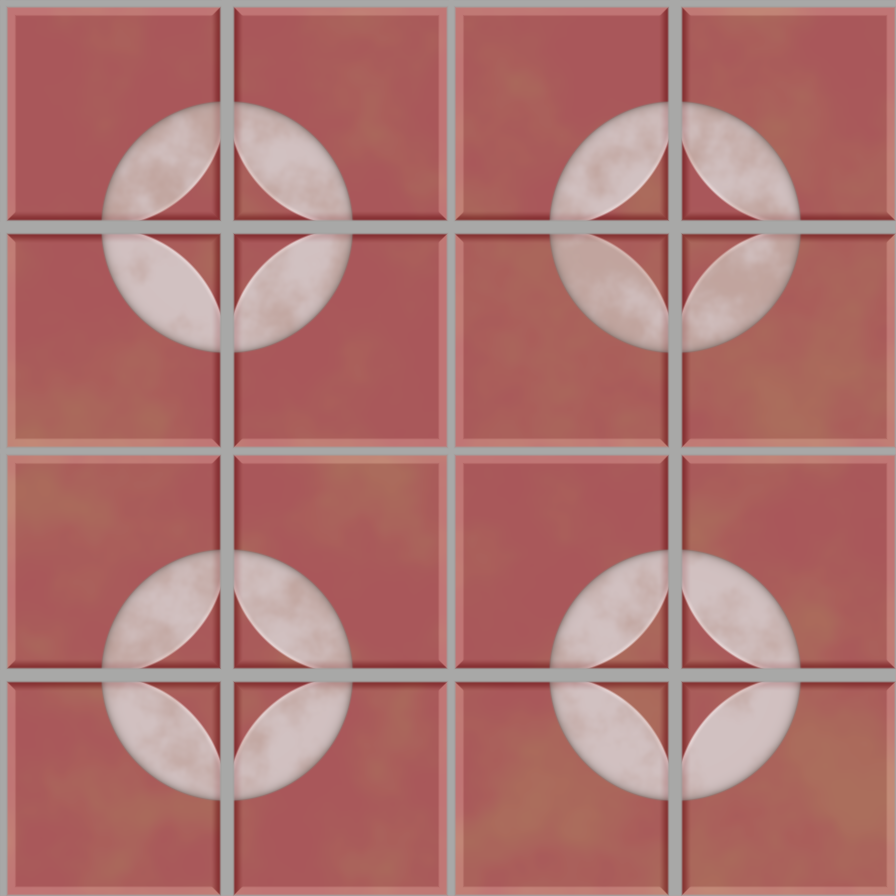
Write a Shadertoy shader that draws this pattern.

```glsl
// Bevelled red tiles in mirrored fours, each group joined by a ring of four pale petals.

vec2 hash2(vec2 p) {
    p = vec2(dot(p, vec2(127.1, 311.7)), dot(p, vec2(269.5, 183.3)));
    return fract(sin(p) * 43758.55);
}

float cornerSlope(vec2 corner, vec2 offset) {
    return dot(hash2(corner) * 2.0 - 1.0, offset);
}

float gradientNoise(vec2 p) {
    vec2 i = floor(p), f = fract(p), e = vec2(1.0, 0.0);
    vec2 u = f * f * f * (f * (f * 6.0 - 15.0) + 10.0);
    float low = mix(cornerSlope(i, f), cornerSlope(i + e.xy, f - e.xy), u.x);
    float high = mix(cornerSlope(i + e.yx, f - e.yx), cornerSlope(i + 1.0, f - 1.0), u.x);
    return mix(low, high, u.y);
}

float cloud(vec2 p) {
    float sum = 0.0, weight = 1.0;
    for (int k = 0; k < 4; k++) {
        sum += weight * gradientNoise(p);
        p = mat2(1.6, 1.2, -1.2, 1.6) * p + 7.3;
        weight *= 0.5;
    }
    return sum;
}

// Soft step from 0 to 1 as a signed distance becomes positive
float cover(float d, float soft) {
    return smoothstep(-soft, soft, d);
}

void mainImage(out vec4 fragColor, in vec2 fragCoord) {
    vec2 cell = 2.0 * fragCoord / iResolution.xy - vec2(0.007, -0.007);
    float soft = max(2.0 / min(iResolution.x, iResolution.y), 0.003);

    // Four tiles mirror about each cell centre; tile ids wrap over the canvas
    vec2 tile = mod(floor(cell * 2.0), 4.0);
    vec2 local = fract(cell) - 0.5;
    vec2 a = abs(local);
    vec2 seed = hash2(tile + 3.7);
    vec2 grain = local + 17.0 * tile + 5.0 * seed;

    // Clay with brown clouds
    float brown = smoothstep(-0.1, 0.95, cloud(grain * 3.5) + 0.45 * seed.x);
    vec3 color = mix(vec3(0.663, 0.343, 0.352), vec3(0.67, 0.43, 0.36), brown);

    // Petals lie where the central disc meets a disc in each quarter
    float rim = 0.281 - length(a);
    float arc = 0.281 - length(a - 0.281);
    float petal = cover(min(rim, arc), soft);
    float tan_ = smoothstep(-0.35, 0.6, cloud(grain * 8.0) + 0.7 * (seed.y - 0.5));
    vec3 glaze = mix(vec3(0.82, 0.755, 0.755), vec3(0.755, 0.645, 0.62), tan_);
    glaze = mix(glaze, vec3(0.49, 0.43, 0.41), 0.8 * exp(-max(rim, 0.0) / 0.008));
    glaze += 0.09 * (1.0 - smoothstep(0.0, 0.011, arc));
    color = mix(color, glaze, petal);

    // Bevels: pale along the outer edges, dark along the inner ones, mitred
    float inner = min(a.x, a.y) - 0.0156;
    float outer = 0.4904 - max(a.x, a.y);
    float miter = cover(inner - outer, soft);
    float paleBevel = miter * cover(0.018 - outer, soft);
    float darkBevel = (1.0 - miter) * (1.0 - smoothstep(0.0, 0.022, inner));
    color = mix(color, color + vec3(0.09, 0.115, 0.105), paleBevel);
    color = mix(color, color * vec3(0.78, 0.52, 0.54), darkBevel * (1.0 - 0.65 * petal));

    // Grout, faintly darker where it meets the tiles
    float edge = min(inner, outer);
    vec3 grout = vec3(0.66, 0.66, 0.655) - 0.03 * smoothstep(-0.006, 0.0, edge);
    color = mix(grout, color, cover(edge, soft));

    fragColor = vec4(color, 1.0);
}
```
